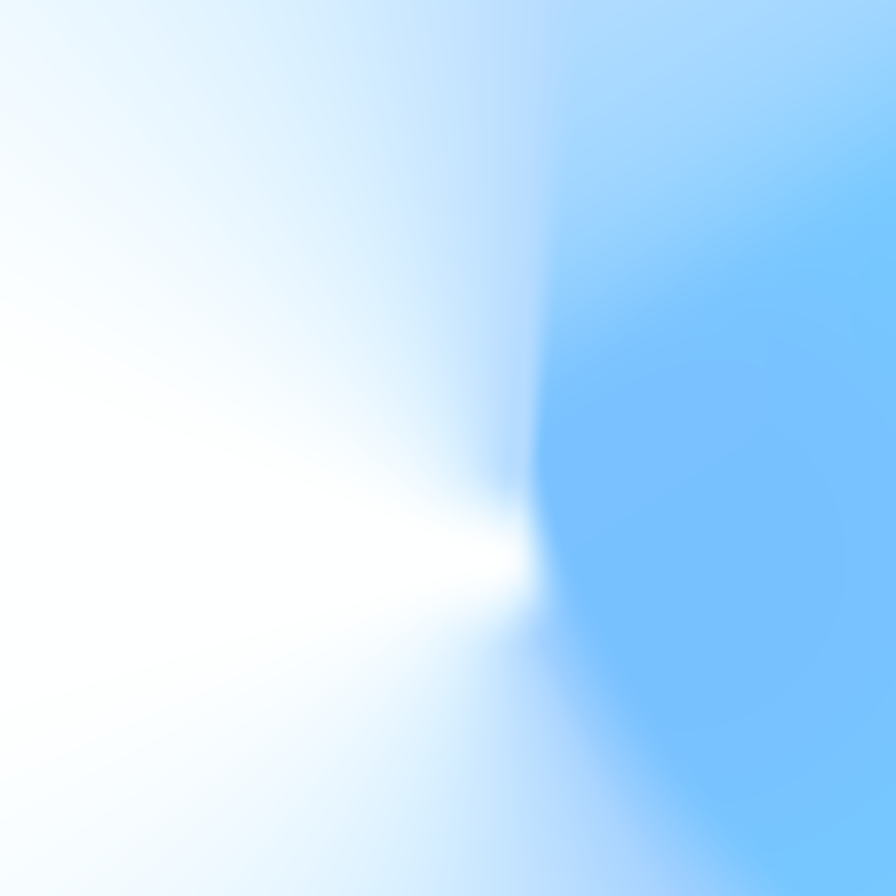
A Shadertoy shader for this background:

```glsl
// Soft blue backdrop: a white fan of light beside a curved blue fold.

const vec3 WHITE = vec3(0.995, 1.0, 1.0);
const vec3 PALE  = vec3(0.86, 0.945, 1.0);
const vec3 MIST  = vec3(0.64, 0.82, 1.0);
const vec3 BLUE  = vec3(0.47, 0.757, 1.0);
const vec3 CYAN  = vec3(0.46, 0.785, 1.0);
const vec3 HAZE  = vec3(0.72, 0.87, 1.0);

const vec2 PIVOT = vec2(0.555, 0.375);  // where the fan of light converges
const float TIP_HEIGHT = 0.49;          // leftmost point of the fold
const float TIP_X = 0.595;

// Shade that grows with the angle, from 0 at start to 1 at end (degrees)
float angularShade(float angle, float start, float end) {
    return pow(clamp((angle - start) / (end - start), 0.0, 1.0), 1.5);
}

// Three-stop ramp from white to misty blue
vec3 fanRamp(float shade) {
    vec3 light = mix(WHITE, PALE, clamp(shade / 0.4, 0.0, 1.0));
    return mix(light, MIST, clamp((shade - 0.4) / 0.6, 0.0, 1.0));
}

// Fan of light: white to the left, darkening as it turns up or down
vec3 fanColor(vec2 p) {
    float angle = degrees(atan(abs(p.y), -p.x + 1e-5));
    float upper = 0.8 * angularShade(angle, 20.0, 96.0);
    float lower = angularShade(angle, 15.0, 119.0);
    float shade = mix(lower, upper, smoothstep(-0.03, 0.03, p.y));
    return fanRamp(shade * smoothstep(0.0, 0.11, length(p)));
}

// Coverage of the fold: nearly straight above its tip, bowed below it
float foldMask(vec2 uv) {
    float above = max(uv.y - TIP_HEIGHT, 0.0);
    float below = max(TIP_HEIGHT - uv.y, 0.0);
    float edge = TIP_X + 0.06 * above + 0.95 * below * below;
    float softness = 0.012 + 0.04 * above + 0.17 * below;
    return smoothstep(-softness, softness, uv.x - edge);
}

// Blue surface with a slanted haze over its upper part
vec3 foldColor(vec2 uv) {
    vec3 color = mix(BLUE, CYAN, smoothstep(0.15, 0.5, distance(uv, vec2(0.75, 0.38))));
    float rise = uv.y - 0.57 - 0.62 * (uv.x - 0.625);
    float height = 0.5 * (rise + sqrt(rise * rise + 0.0016));
    return mix(color, HAZE, 1.0 - exp(-height / 0.2));
}

void mainImage(out vec4 fragColor, in vec2 fragCoord) {
    vec2 uv = fragCoord / iResolution.xy;
    vec3 color = mix(fanColor(uv - PIVOT), foldColor(uv), foldMask(uv));
    fragColor = vec4(color, 1.0);
}
```
